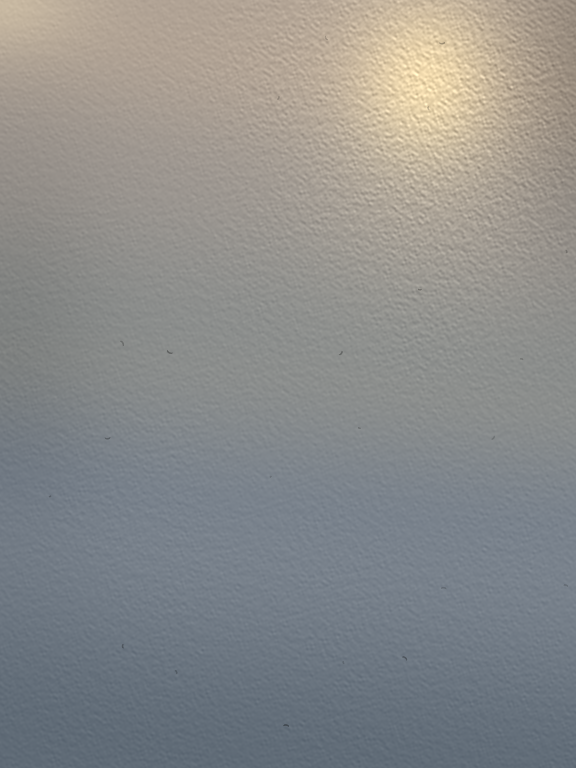
Write a WebGL 2 fragment shader that draws this texture.

```glsl
#version 300 es
precision highp float;

#define GRAIN_SCALE 255.0
#define GRAIN_BASE 0.052
#define GRAIN_GLOSS 0.19
#define LAMP_POS vec2(0.555, 0.895)
#define LAMP_COLOR vec3(0.19, 0.165, 0.07)
#define SHEEN_COLOR vec3(0.08, 0.068, 0.04)
#define SPECK_GRID 10.0
#define SPECK_CHANCE 0.30
#define SPECK_DARKNESS 0.34

uniform vec2 u_resolution;
out vec4 fragColor;

float hash(vec2 p) {
  return fract(sin(dot(p, vec2(127.1, 311.7))) * 43758.5453);
}

float noise(vec2 p) {
  vec2 i = floor(p), f = fract(p);
  f = f * f * (3.0 - 2.0 * f);
  return mix(mix(hash(i), hash(i + vec2(1, 0)), f.x),
             mix(hash(i + vec2(0, 1)), hash(i + vec2(1, 1)), f.x), f.y);
}

float glow(vec2 p, vec2 center, vec2 radius) {
  vec2 d = (p - center) / radius;
  return exp(-dot(d, d));
}

// Height of the pebbled plastic: two rotated layers of noise
float relief(vec2 p) {
  vec2 q = mat2(0.82, 0.57, -0.57, 0.82) * p * GRAIN_SCALE;
  vec2 r = mat2(0.47, -0.88, 0.88, 0.47) * p * GRAIN_SCALE;
  return 0.6 * noise(q * vec2(0.85, 1.1)) + 0.4 * noise(r * 1.25 + 31.0);
}

// Vertical colour ramp, cool below and warm above
vec3 wallColor(vec2 p) {
  float y = p.y + 0.04 * (noise(p * 3.0) - 0.5) + 0.07 * (p.x - 0.375);
  vec3 c = mix(vec3(0.375, 0.42, 0.465), vec3(0.475, 0.51, 0.55), smoothstep(-0.02, 0.30, y));
  c = mix(c, vec3(0.545, 0.555, 0.55), smoothstep(0.33, 0.52, y));
  c = mix(c, vec3(0.615, 0.59, 0.565), smoothstep(0.54, 0.78, y));
  return mix(c, vec3(0.69, 0.635, 0.58), smoothstep(0.74, 0.94, y));
}

// Short curved fibres and dust, at most one in each cell
float specks(vec2 p) {
  vec2 cell = floor(p * SPECK_GRID);
  float seed = hash(cell + 7.3);
  vec2 center = 0.2 + 0.6 * vec2(hash(cell + 1.7), hash(cell + 4.1));
  vec2 d = (fract(p * SPECK_GRID) - center) / SPECK_GRID;
  float turn = 6.2832 * hash(cell + 9.2);
  d = mat2(cos(turn), sin(turn), -sin(turn), cos(turn)) * d;
  float len = mix(0.0004, 0.0032, hash(cell + 2.9));
  d.y += 90.0 * d.x * d.x;
  float dist = length(vec2(max(abs(d.x) - len, 0.0), d.y));
  float fade = mix(0.4, 1.0, hash(cell + 5.6));
  return step(seed, SPECK_CHANCE) * fade * (1.0 - smoothstep(0.0003, 0.0018, dist));
}

void main() {
  vec2 p = gl_FragCoord.xy / u_resolution.y;

  // Lamp reflection with a long sheen below it
  float lamp = glow(p, LAMP_POS, vec2(0.085, 0.10));
  float sheen = glow(p, LAMP_POS - vec2(0.0, 0.06), vec2(0.17, 0.21));
  vec3 color = wallColor(p);
  color += LAMP_COLOR * lamp + SHEEN_COLOR * sheen;
  color += vec3(0.10, 0.095, 0.06) * glow(p, vec2(0.0, 1.0), vec2(0.11, 0.07));

  // Shaded right corner and left edge
  color -= vec3(0.13, 0.12, 0.11) * glow(p, vec2(0.80, 0.92), vec2(0.14, 0.24));
  color -= 0.05 * glow(p, vec2(0.0, 0.55), vec2(0.13, 0.30));

  // Slope lit from above, stronger where the surface is glossy
  vec2 lightStep = vec2(0.25, 0.8) / GRAIN_SCALE;
  float slope = relief(p - lightStep * 0.5) - relief(p + lightStep * 0.5);
  float gloss = glow(p, LAMP_POS - vec2(0.0, 0.03), vec2(0.20, 0.23));
  float patches = 0.8 + 0.4 * noise(p * 9.0);
  float strength = (GRAIN_BASE + GRAIN_GLOSS * gloss) * patches;
  color += strength * slope * vec3(1.0, 0.97, 0.88);

  color *= 1.0 - SPECK_DARKNESS * specks(p);
  fragColor = vec4(clamp(color, 0.0, 1.0), 1.0);
}
```
